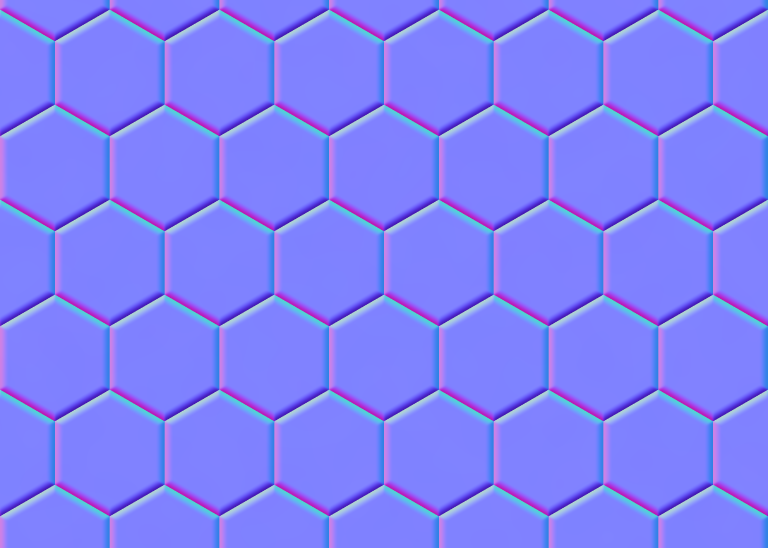
This texture map is drawn by a WebGL 2 fragment shader. Its source:

```glsl
#version 300 es
precision highp float;
// Tangent-space normal map of bevelled, pointy-top hexagon tiles.

#define TILES_ACROSS 7.0
#define BOTTOM_TILT 0.94
#define SIDE_TILT 0.62
#define TOP_TILT 0.76
#define BEVEL_WIDTH 0.085
#define MITRE_SOFTNESS 0.006
#define CELL_TILT 0.008
#define SURFACE_WAVE 0.022
#define SAMPLES 3

uniform vec2 u_resolution;
out vec4 fragColor;

const vec2 LATTICE = vec2(1.0, 1.7320508);
const vec2 FLAT_BIAS = vec2(0.0, 0.015);

// Pseudo-random vector in -1..1
vec2 hash2(vec2 p) {
    vec3 h = fract(vec3(p.xyx) * vec3(0.1031, 0.1030, 0.0973));
    h += dot(h, h.yzx + 33.33);
    return fract((h.xx + h.yz) * h.zy) * 2.0 - 1.0;
}

float gradientNoise(vec2 p) {
    vec2 i = floor(p), f = p - i;
    vec2 u = f * f * f * (f * (f * 6.0 - 15.0) + 10.0);
    float a = dot(hash2(i), f);
    float b = dot(hash2(i + vec2(1, 0)), f - vec2(1, 0));
    float c = dot(hash2(i + vec2(0, 1)), f - vec2(0, 1));
    float d = dot(hash2(i + 1.0), f - 1.0);
    return mix(mix(a, b, u.x), mix(c, d, u.x), u.y);
}

// Offset of p from the centre of its hexagon; flat sides are one unit apart
vec2 hexOffset(vec2 p) {
    vec2 halfCell = 0.5 * LATTICE;
    vec2 a = mod(p + vec2(0.0, halfCell.y), LATTICE) - halfCell;
    vec2 b = mod(p + vec2(halfCell.x, 0.0), LATTICE) - halfCell;
    return dot(a, a) < dot(b, b) ? a : b;
}

// Tilt of the bevel, blended between sides near the corners
vec2 bevelTilt(vec2 q) {
    vec2 tilt = vec2(0.0);
    float total = 0.0;
    for (int i = 0; i < 6; i++) {
        float angle = float(i) * 1.0471976;
        vec2 outward = vec2(cos(angle), sin(angle));
        float edge = 0.5 - dot(q, outward);
        float weight = exp(-edge / MITRE_SOFTNESS);
        float strength = mix(SIDE_TILT, outward.y < 0.0 ? BOTTOM_TILT : TOP_TILT,
                             smoothstep(0.1, 0.8, abs(outward.y)));
        float slope = strength * (1.0 - smoothstep(0.0, BEVEL_WIDTH, edge));
        tilt += weight * slope * vec2(-outward.x, outward.y);
        total += weight;
    }
    return tilt / max(total, 1e-35);
}

vec3 surfaceColor(vec2 p) {
    vec2 q = hexOffset(p);
    vec2 cellId = floor((p - q) * vec2(2.0, 1.1547) + 0.5);

    // Faint unevenness of the tile faces
    vec2 wave = vec2(gradientNoise(p * 2.3 + 7.0), gradientNoise(p * 2.3 + 31.0));
    vec2 uneven = FLAT_BIAS + CELL_TILT * hash2(cellId + 19.0) + SURFACE_WAVE * wave;

    vec2 tilt = bevelTilt(q) + uneven;
    tilt *= min(1.0, 0.97 / max(length(tilt), 1e-4));
    return 0.5 + 0.5 * vec3(tilt, sqrt(1.0 - dot(tilt, tilt)));
}

void main() {
    // Average a small grid of samples to smooth the seams
    vec3 color = vec3(0.0);
    for (int y = 0; y < SAMPLES; y++) {
        for (int x = 0; x < SAMPLES; x++) {
            vec2 jitter = (vec2(x, y) + 0.5) / float(SAMPLES) - 0.5;
            color += surfaceColor((gl_FragCoord.xy + jitter) / u_resolution.x * TILES_ACROSS);
        }
    }
    fragColor = vec4(color / float(SAMPLES * SAMPLES), 1.0);
}
```
